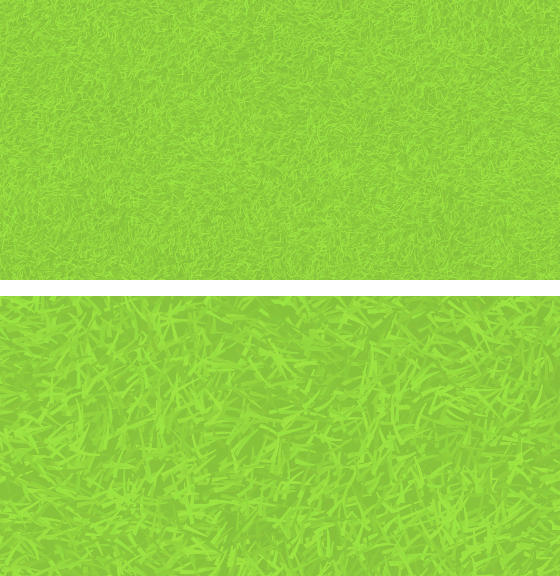
Top, the full canvas; bottom, a detail of the centre.
Give the GLSL for this texture, as a Shadertoy shader.

```glsl
// Bright lawn of short, fine grass blades in three close greens.
// Layers of jittered cells each hold one tapered, bent blade; later layers
// cover earlier ones, and smooth noise steers the lean and the shade.

const vec3 SHADE_GREEN = vec3(0.524, 0.752, 0.232);
const vec3 MID_GREEN   = vec3(0.571, 0.830, 0.241);
const vec3 LIGHT_GREEN = vec3(0.612, 0.896, 0.260);

const int   LAYERS      = 6;
const float CELL        = 0.025;   // cell size, in canvas heights
const float HALF_LENGTH = 0.021;   // longest blade, half
const float HALF_WIDTH  = 0.0033;  // widest blade, half
const float BEND        = 0.0030;  // sideways bow of a blade
const float MEAN_LEAN   = 0.65;    // radians from horizontal
const float LEAN_DRIFT  = 2.2;     // slow change of lean over the lawn
const float LEAN_SPREAD = 2.3;     // change from blade to blade
const float SOIL_TONE   = 0.05;
const float PATCH_TONE  = 0.10;
const float WARMTH      = 0.022;   // red shift from blade to blade

float hash(vec2 p) {
    vec3 q = fract(vec3(p.xyx) * 0.1031);
    q += dot(q, q.yzx + 33.33);
    return fract((q.x + q.y) * q.z);
}

float noise(vec2 p) {
    vec2 i = floor(p), f = fract(p);
    f = f * f * (3.0 - 2.0 * f);
    return mix(mix(hash(i), hash(i + vec2(1, 0)), f.x),
               mix(hash(i + vec2(0, 1)), hash(i + vec2(1, 1)), f.x), f.y);
}

// Signed distance to a bowed blade along x that narrows towards its tip.
float bladeDistance(vec2 p, float halfLength, float halfWidth, float bend) {
    float t = p.x / halfLength;
    float width = halfWidth * mix(1.0, 0.3, clamp(0.5 + 0.5 * t, 0.0, 1.0));
    float side = abs(p.y - bend * (t * t - 0.4)) - width;
    return max(side, abs(p.x) - halfLength);
}

vec3 grassColour(float tone) {
    vec3 low = mix(SHADE_GREEN, MID_GREEN, clamp(tone * 2.0, 0.0, 1.0));
    return mix(low, LIGHT_GREEN, clamp(tone * 2.0 - 1.0, 0.0, 1.0));
}

void mainImage(out vec4 fragColor, in vec2 fragCoord) {
    vec2 p = fragCoord / iResolution.y;
    float pixel = 1.0 / iResolution.y;
    float tone = SOIL_TONE;
    float warmth = 0.0;

    for (int layer = 0; layer < LAYERS; layer++) {
        float depth = float(layer) / float(LAYERS - 1);
        vec2 shift = vec2(0.37, 0.61) * float(layer);
        vec2 home = floor(p / CELL + shift);

        for (int y = -1; y <= 1; y++)
        for (int x = -1; x <= 1; x++) {
            vec2 cell = home + vec2(x, y);
            vec2 seed = cell + 71.0 * float(layer) + 200.0;
            vec2 jitter = vec2(hash(seed), hash(seed + 517.3));
            vec2 centre = (cell + jitter - shift) * CELL;

            // Neighbours lean alike, each with its own deviation.
            float lean = MEAN_LEAN + LEAN_DRIFT * (noise(centre * 9.0 + 40.0) - 0.5)
                       + LEAN_SPREAD * (hash(seed + 131.7) - 0.5);
            float c = cos(lean), s = sin(lean);
            vec2 d = p - centre;
            vec2 q = vec2(c * d.x + s * d.y, c * d.y - s * d.x);

            float size = hash(seed + 263.1);
            float bend = BEND * (2.0 * hash(seed + 389.9) - 1.0);
            float dist = bladeDistance(q, HALF_LENGTH * mix(0.55, 1.0, size),
                                       HALF_WIDTH * mix(1.0, 0.65, size), bend);
            float cover = 1.0 - smoothstep(-0.5 * pixel, 0.5 * pixel, dist);
            float bladeTone = mix(0.0, 1.05, hash(seed + 641.3)) + 0.12 * depth;
            tone = mix(tone, bladeTone, cover);
            warmth = mix(warmth, hash(seed + 773.9) - 0.5, cover);
        }
    }

    // Faint broad patches of lighter and darker turf.
    tone += PATCH_TONE * (noise(p * 5.0 + 13.0) - 0.5);
    vec3 colour = grassColour(tone) + vec3(WARMTH * warmth, 0.0, 0.0);
    fragColor = vec4(colour, 1.0);
}
```
